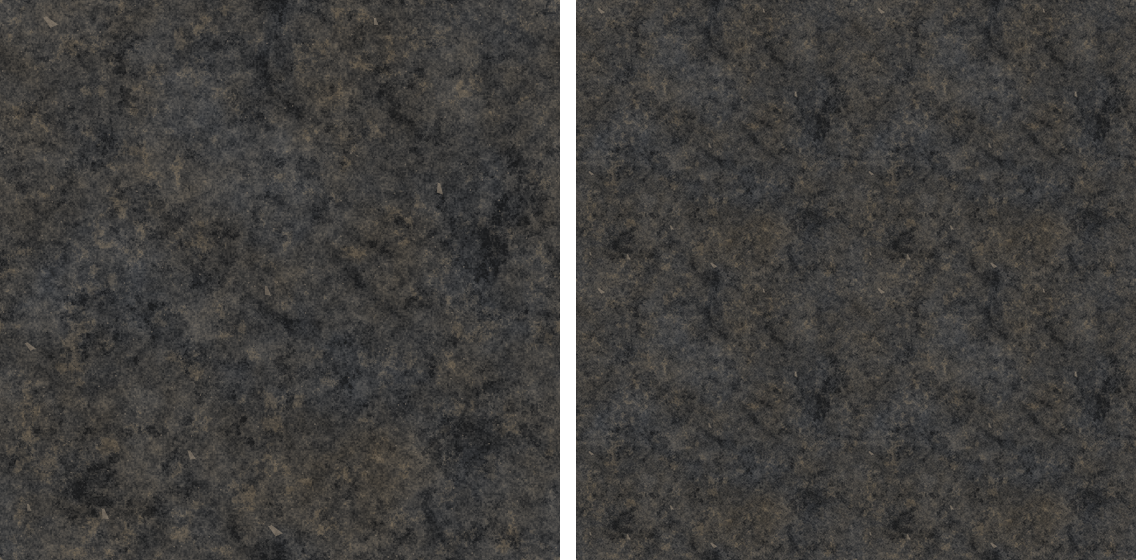
Left, the tile; right, the same tile 2 across and 2 down.
Reproduce this texture procedurally as a Shadertoy shader.

```glsl
// Draws a dark, soiled concrete floor with soot, tan stains, curved scuffs and pale chips.

const float BASE_TONE = 0.246;
const float MOTTLE_CONTRAST = 0.15;
const float FINE_CONTRAST = 0.22;
const float GRAIN_CONTRAST = 0.095;
const float SOOT_DEPTH = 0.060;
const float STAIN_LIFT = 0.035;
const float SCUFF_DEPTH = 0.085;
const float OIL_DEPTH = 0.080;
const vec3 WARM_SHIFT = vec3(0.07, 0.0, -0.10);
const vec3 CHIP_COLOR = vec3(0.48, 0.44, 0.39);
const float SCUFF_GRID = 3.0;
const float CHIP_GRID = 7.0;
const float FLECK_GRID = 60.0;
const float TAU = 6.2831853;

// Three random values per cell
vec3 hash3(vec2 cell, float seed) {
    uvec3 v = uvec3(vec3(cell, seed)) * 1664525u + 1013904223u;
    v.x += v.y * v.z; v.y += v.z * v.x; v.z += v.x * v.y;
    v ^= v >> 16u;
    v.x += v.y * v.z; v.y += v.z * v.x; v.z += v.x * v.y;
    return vec3(v >> 8u) / 16777216.0;
}

vec3 wrappedHash(vec2 cell, float cells, float seed) {
    return hash3(floor(mod(cell + 0.5, cells)), seed);
}

// Value noise that wraps after a whole number of cells
float noise(vec2 uv, float cells, float seed) {
    vec2 p = uv * cells, i = floor(p), f = p - i;
    f = f * f * f * (f * (f * 6.0 - 15.0) + 10.0);
    float a = wrappedHash(i, cells, seed).x;
    float b = wrappedHash(i + vec2(1, 0), cells, seed).x;
    float c = wrappedHash(i + vec2(0, 1), cells, seed).x;
    float d = wrappedHash(i + vec2(1, 1), cells, seed).x;
    return mix(mix(a, b, f.x), mix(c, d, f.x), f.y);
}

float fbm(vec2 uv, float cells, int octaves, float gain, float seed) {
    float sum = 0.0, total = 0.0, weight = 1.0;
    for (int i = 0; i < octaves; i++) {
        sum += weight * noise(uv, cells, seed + float(i));
        total += weight;
        weight *= gain;
        cells *= 2.0;
    }
    return sum / total;
}

// Shortest offset between two points on the repeating tile
vec2 wrapOffset(vec2 d) {
    return fract(d + 0.5) - 0.5;
}

// Dark arcs, each the lower left part of a ring
float scuffs(vec2 uv, float rough) {
    float mask = 0.0;
    for (float k = 0.0; k < SCUFF_GRID * SCUFF_GRID; k++) {
        vec2 cell = vec2(mod(k, SCUFF_GRID), floor(k / SCUFF_GRID));
        vec3 r = hash3(cell, 70.0), s = hash3(cell, 71.0);
        vec2 d = wrapOffset(uv - (cell + 0.2 + 0.6 * r.xy) / SCUFF_GRID);
        float radius = mix(0.11, 0.17, r.z);
        float turn = atan(d.y, d.x) / TAU + mix(0.34, 0.42, s.x);
        float sweep = abs(fract(turn + 0.5) - 0.5);
        float across = abs(length(d) - radius + 0.025 * (rough - 0.5));
        float along = 1.0 - smoothstep(0.05, 0.15, sweep);
        float line = exp(-across * across / 0.00008);
        mask = max(mask, line * along * mix(0.6, 1.0, s.y));
    }
    return mask * smoothstep(0.15, 0.55, rough);
}

// Two round oil spots with frayed rims
float oilSpots(vec2 uv, float rough) {
    float mask = 0.0;
    for (float k = 0.0; k < 2.0; k++) {
        vec2 d = wrapOffset(uv - vec2(0.845 + 0.01 * k, 0.555 - 0.35 * k));
        float rim = length(d) + 0.08 * (rough - 0.5);
        mask = max(mask, (1.0 - smoothstep(0.038, 0.064, rim)) * (1.0 - 0.3 * k));
    }
    return mask;
}

// Sparse tapered chips, turned close to upright
float chips(vec2 uv) {
    vec2 cell = floor(uv * CHIP_GRID);
    vec3 r = wrappedHash(cell, CHIP_GRID, 80.0), s = wrappedHash(cell, CHIP_GRID, 81.0);
    vec2 d = (fract(uv * CHIP_GRID) - 0.25 - 0.5 * r.xy) / CHIP_GRID;
    float angle = mix(-0.3, 0.8, s.x);
    d = mat2(cos(angle), -sin(angle), sin(angle), cos(angle)) * d;
    vec2 size = vec2(0.0065, 0.012) * mix(0.5, 1.0, s.y);
    float edge = max(abs(d.x) - size.x * (0.75 - 0.3 * d.y / size.y), abs(d.y + 0.4 * d.x) - size.y);
    return (1.0 - smoothstep(-0.0012, 0.0012, edge)) * step(0.8, r.z);
}

// Tiny pale grit
float flecks(vec2 uv) {
    vec3 r = wrappedHash(floor(uv * FLECK_GRID), FLECK_GRID, 90.0);
    float d = length(fract(uv * FLECK_GRID) - 0.25 - 0.5 * r.xy);
    return (1.0 - smoothstep(0.04, 0.14, d)) * step(0.94, r.z);
}

void mainImage(out vec4 fragColor, in vec2 fragCoord) {
    vec2 uv = fragCoord / iResolution.xy;
    vec2 warp = vec2(fbm(uv, 14.0, 3, 0.6, 1.0), fbm(uv, 14.0, 3, 0.6, 5.0)) - 0.5;
    vec2 bent = uv + 0.035 * warp;

    // Layered surface tone
    float rough = fbm(uv, 48.0, 4, 0.7, 10.0);
    float mottle = fbm(bent, 11.0, 5, 0.75, 20.0);
    float fine = fbm(uv, 60.0, 4, 0.85, 30.0);
    float grain = noise(uv, 340.0, 40.0);
    float tone = BASE_TONE + MOTTLE_CONTRAST * (mottle - 0.5)
        + FINE_CONTRAST * (fine - 0.5) + GRAIN_CONTRAST * (grain - 0.5);

    // Ragged soot and lighter stains
    float soot = smoothstep(0.58, 0.635, mix(fbm(bent, 13.0, 4, 0.6, 44.0), rough, 0.55));
    float stain = smoothstep(0.58, 0.70, mix(fbm(bent, 25.0, 3, 0.6, 50.0), fine, 0.45));
    float dirt = max(SOOT_DEPTH * soot, SCUFF_DEPTH * scuffs(uv + 0.015 * warp, rough));
    dirt = max(dirt, OIL_DEPTH * oilSpots(uv, rough));
    tone = max(tone + STAIN_LIFT * stain - dirt, 0.10 + 0.04 * grain);

    // Cool shadows, warm lights and broad drifts of tan
    float drift = fbm(bent, 6.0, 5, 0.65, 60.0) - 0.5;
    float warmth = 0.3 + 2.2 * drift + 5.0 * (tone - 0.24) + 0.4 * stain;
    vec3 color = tone * (1.0 + WARM_SHIFT * clamp(warmth, -0.5, 1.5));

    color = mix(color, CHIP_COLOR * (0.75 + 0.5 * fine), 0.85 * chips(uv));
    color = mix(color, CHIP_COLOR, 0.6 * flecks(uv));
    fragColor = vec4(color, 1.0);
}
```
